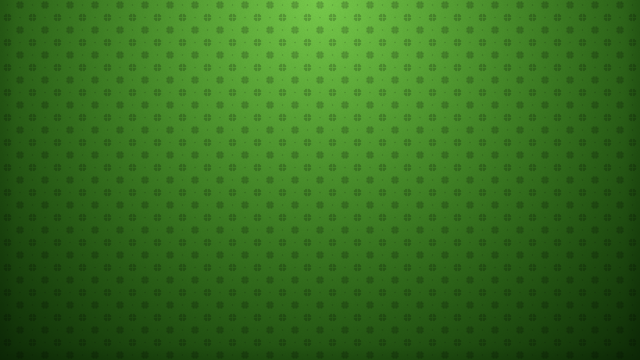
A WebGL 1 fragment shader for this pattern:

```glsl
precision highp float;

uniform vec2 u_resolution;

float hash(vec2 p) {
  return fract(sin(dot(p, vec2(12.9898, 78.233))) * 43758.5453);
}

// Nearest point of a lattice staggered by half a cell, as a local offset
vec2 staggered(vec2 p) {
  vec2 a = fract(p + 0.5) - 0.5;
  vec2 b = fract(p) - 0.5;
  return dot(a, a) < dot(b, b) ? a : b;
}

// Four hearts on the diagonals, each a square with two round lobes
float cloverDistance(vec2 p) {
  vec2 q = abs(p) - 0.008;
  q = vec2(max(q.x, q.y), min(q.x, q.y));
  vec2 side = abs(q - 0.046) - 0.046;
  float square = length(max(side, 0.0)) + min(max(side.x, side.y), 0.0);
  float lobe = length(q - vec2(0.092, 0.046)) - 0.046;
  return min(square, lobe);
}

float coverage(float dist, float softness) {
  return smoothstep(0.5, -0.5, dist / softness);
}

void main() {
  vec2 uv = gl_FragCoord.xy / u_resolution.y;
  float aspect = u_resolution.x / u_resolution.y;

  // Round glow from the top centre
  float glow = 0.785 - 0.465 * distance(uv, vec2(0.5 * aspect, 1.0));

  // Slightly darker rim at the sides and bottom
  float rim = min(min(uv.x, aspect - uv.x), uv.y);
  glow *= mix(0.92, 1.0, smoothstep(0.0, 0.05, rim));

  // Fine grain
  glow *= 1.0 + 0.018 * (hash(floor(uv * 432.0)) - 0.5);
  glow = max(glow, 0.0);
  vec3 color = vec3(0.65 * pow(glow, 1.4), glow, 0.43 * pow(glow, 1.6));

  // Clovers with small dots between them
  vec2 cell = uv * 14.4 - vec2(0.8, 0.2);
  float softness = max(0.05, 21.0 / u_resolution.y);
  float clover = coverage(cloverDistance(staggered(cell)), softness);
  float dotMark = coverage(length(staggered(cell + vec2(0.5, 0.0))) - 0.025, softness);
  color *= 1.0 - 0.22 * clover - 0.2 * dotMark;

  gl_FragColor = vec4(color, 1.0);
}
```
